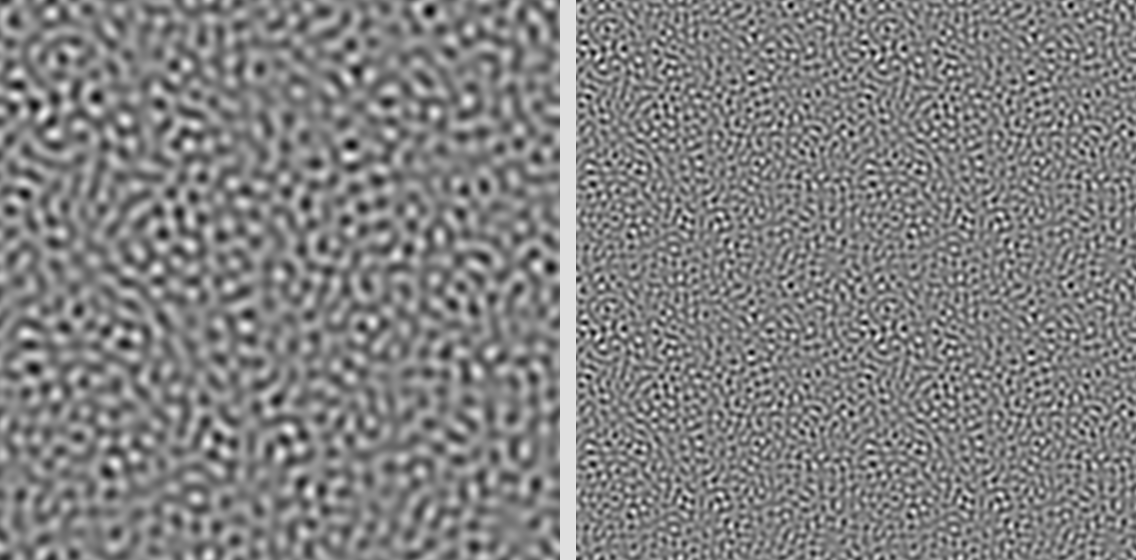
Left, the tile; right, the same tile 2 across and 2 down.
Write a WebGL 1 fragment shader that draws this pattern.

```glsl
precision highp float;
// Band-limited grey noise: an isotropic labyrinth of soft spots and short stripes.
// Many plane waves of similar length, in all directions and with random
// phases, are summed; whole-number wave vectors make the result tile exactly.

uniform vec2 u_resolution;

const float TAU = 6.2831853;
const int WAVE_COUNT = 192;
const float CYCLES = 28.3;       // mean number of waves across the canvas
const float CYCLE_SPREAD = 3.9;  // standard deviation of that number
const float MEAN_GREY = 0.5;
const float GREY_DEVIATION = 0.12;

float hash(float n, float seed) {
  return fract(sin(n * 12.9898 + seed * 78.233) * 4375.8545);
}

// Roughly normal random value with zero mean and unit deviation.
float bellHash(float n, float seed) {
  float sum = hash(n, seed) + hash(n, seed + 1.0) + hash(n, seed + 2.0);
  return 2.0 * sum - 3.0;
}

// Whole-number wave vector near a ring; directions are stratified over a half turn.
vec2 waveVector(float index, float count, float cycles, float spread) {
  float angle = 0.5 * TAU * (index + hash(index, 1.0)) / count;
  float radius = cycles + spread * bellHash(index, 4.0);
  return floor(radius * vec2(cos(angle), sin(angle)) + 0.5);
}

// Sum of random waves, scaled to zero mean and unit variance.
float ringNoise(vec2 uv, float cycles, float spread) {
  float count = float(WAVE_COUNT);
  float sum = 0.0;
  for (int i = 0; i < WAVE_COUNT; i++) {
    float index = float(i);
    vec2 wave = waveVector(index, count, cycles, spread);
    float turns = dot(wave, uv) + hash(index, 3.0);
    sum += cos(TAU * fract(turns));
  }
  return sum * sqrt(2.0 / count);
}

void main() {
  vec2 uv = gl_FragCoord.xy / u_resolution;
  float noise = ringNoise(uv, CYCLES, CYCLE_SPREAD);
  float grey = clamp(MEAN_GREY + GREY_DEVIATION * noise, 0.0, 1.0);
  gl_FragColor = vec4(vec3(grey), 1.0);
}
```
